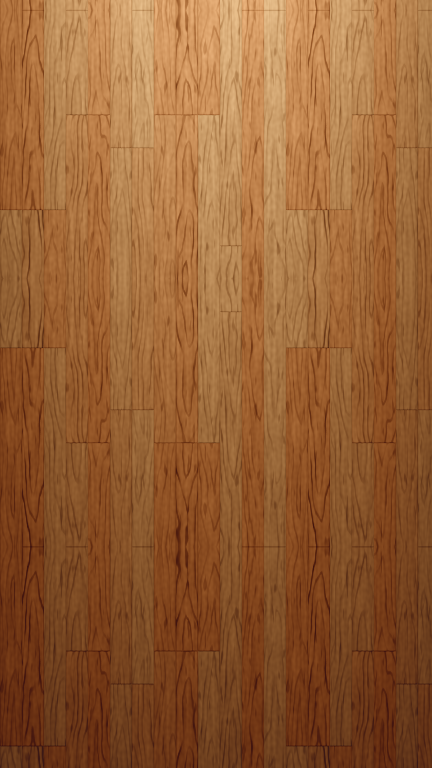
Reproduce this texture procedurally as a Shadertoy shader.

```glsl
// Narrow strip-wood floor with mirrored arched grain, lit from the top centre.

const float PLANKS_ACROSS = 19.65;
const int COLUMN_REPEAT = 13;       // columns before the pattern repeats
const float HALF_PERIOD = 12.2;     // mirrored length, in plank widths
const float MIRROR_HEIGHT = 22.26;  // centre of the mirror, in plank widths

// Per column: joint distance from the mirror, tone inside it, tone beyond it
const vec3 COLUMNS[13] = vec3[13](
    vec3(3.14, 0.06, -0.05), vec3(3.14, 0.01, -0.05), vec3(3.14, -0.03, 0.03),
    vec3(7.46, -0.01, 0.02), vec3(7.46, -0.06, -0.04), vec3(5.96, 0.03, 0.01),
    vec3(5.96, 0.0, 0.05), vec3(7.46, -0.02, -0.05), vec3(7.46, -0.04, -0.06),
    vec3(7.46, 0.06, -0.05), vec3(1.5, 0.07, 0.03), vec3(12.2, -0.06, -0.06),
    vec3(12.2, 0.05, 0.05));

const vec3 DARK_WOOD  = vec3(0.41, 0.21, 0.09);
const vec3 MID_WOOD   = vec3(0.61, 0.37, 0.155);
const vec3 LIGHT_WOOD = vec3(0.85, 0.65, 0.44);
const vec3 CHERRY_TINT = vec3(0.018, -0.008, -0.014);

float hash(vec2 p) {
    vec3 q = fract(p.xyx * 0.1031);
    q += dot(q, q.yzx + 33.33);
    return fract((q.x + q.y) * q.z);
}

float cornerGradient(vec2 cell, vec2 offset) {
    float angle = 6.2832 * hash(cell);
    return dot(vec2(cos(angle), sin(angle)), offset);
}

float gradientNoise(vec2 p) {
    vec2 cell = floor(p), f = fract(p);
    vec2 ease = f * f * f * (f * (f * 6.0 - 15.0) + 10.0);
    vec2 e = vec2(1.0, 0.0);
    float low = mix(cornerGradient(cell, f), cornerGradient(cell + e, f - e), ease.x);
    float high = mix(cornerGradient(cell + e.yx, f - e.yx),
                     cornerGradient(cell + 1.0, f - 1.0), ease.x);
    return mix(low, high, ease.y);
}

// Soft line around zero distance
float lineMask(float dist, float halfWidth, float blur) {
    return 1.0 - smoothstep(halfWidth, halfWidth + blur, dist);
}

// Growth rings cut lengthwise: nested arches, each a thin line with a faint shadow
float archedGrain(vec2 p, float centre, vec2 seed) {
    float across = p.x - centre + 0.25 * gradientNoise(vec2(seed.x, p.y * 0.35));
    float rings = sqrt(7.0 * across * across + 0.015) + 0.26 * sqrt(p.y * p.y + 0.3);
    rings += 0.85 * gradientNoise(p * vec2(1.6, 0.38) + seed);
    rings += 0.16 * gradientNoise(p * vec2(4.0, 1.5) + seed.yx);
    rings *= 1.35;
    float blur = clamp(fwidth(rings), 0.08, 0.34);
    float phase = fract(rings);
    float shadow = smoothstep(0.0, 0.5, phase) * (1.0 - smoothstep(0.5, 0.5 + blur, phase));
    return 0.75 * lineMask(abs(phase - 0.5), 0.03, blur) + 0.25 * shadow;
}

// Fine lengthwise fibres, positive is lighter
float fibres(vec2 p, vec2 seed) {
    return gradientNoise(p * vec2(7.3, 0.45) + seed)
         + 0.7 * gradientNoise(p * vec2(7.0, 4.0) + seed.yx);
}

// Short dark pores
float flecks(vec2 p, vec2 seed) {
    return smoothstep(0.3, 0.5, gradientNoise(p * vec2(5.5, 1.0) + seed));
}

// Curve through the wood colours, 0 dark to 1 light
vec3 woodRamp(float shade) {
    float s = clamp(shade, -0.45, 1.15);
    return mix(mix(DARK_WOOD, MID_WOOD, s), mix(MID_WOOD, LIGHT_WOOD, s), s);
}

// Light falling from the top centre towards the lower corners
float lampShade(vec2 uv) {
    float side = 2.0 * uv.x - 1.0;
    return 0.03 + 1.04 * uv.y - side * side * mix(0.12, 0.42, uv.y);
}

void mainImage(out vec4 fragColor, in vec2 fragCoord) {
    vec2 uv = fragCoord / iResolution.xy;
    float pixel = PLANKS_ACROSS / iResolution.x;
    vec2 p = fragCoord * pixel;

    // Plank placement: repeating columns, mirrored in height
    int index = int(floor(p.x)) % COLUMN_REPEAT;
    float column = float(index);
    float along = abs(mod(p.y - MIRROR_HEIGHT + HALF_PERIOD, 2.0 * HALF_PERIOD) - HALF_PERIOD);
    vec3 board = COLUMNS[index];
    float beyond = step(board.x, along);
    vec2 plank = vec2(column, beyond);
    vec2 local = vec2(fract(p.x) - 0.5, along);

    // Character of each plank
    vec2 seed = 40.0 * vec2(hash(plank + 3.7), hash(plank + 19.3));
    float tone = mix(board.y, board.z, beyond);
    float cherry = 1.0 - smoothstep(-0.06, 0.05, tone);
    float bold = 1.0 - step(0.5, abs(mod(column, 7.0) - 1.0));
    float centre = (1.0 - bold) * (hash(plank + 11.9) - 0.5);
    float grainDepth = mix(0.16 + 0.14 * hash(plank + 23.0), 0.48, bold);

    // Grain
    float fade = clamp(0.7 + 1.3 * gradientNoise(local * vec2(2.0, 0.6) + seed.yx), 0.1, 1.2);
    float shade = lampShade(uv) + tone + 0.02;
    shade -= grainDepth * fade * archedGrain(local, centre, seed);
    shade += 0.14 * fibres(local, seed);
    shade -= 0.22 * flecks(local, seed + 5.3);

    // Seams between planks
    float sideSeam = lineMask(0.5 - abs(local.x), 0.01, pixel);
    float foldSeam = HALF_PERIOD - along + step(0.4, hash(vec2(column, 31.0)));
    float endSeam = lineMask(min(abs(along - board.x), foldSeam), 0.01, pixel);
    shade -= max(sideSeam * mix(0.06, 0.2, hash(vec2(column, 5.0))), 0.2 * endSeam);

    vec3 color = woodRamp(shade) + CHERRY_TINT * (2.0 * cherry - 1.0);
    fragColor = vec4(clamp(color, 0.0, 1.0), 1.0);
}
```
